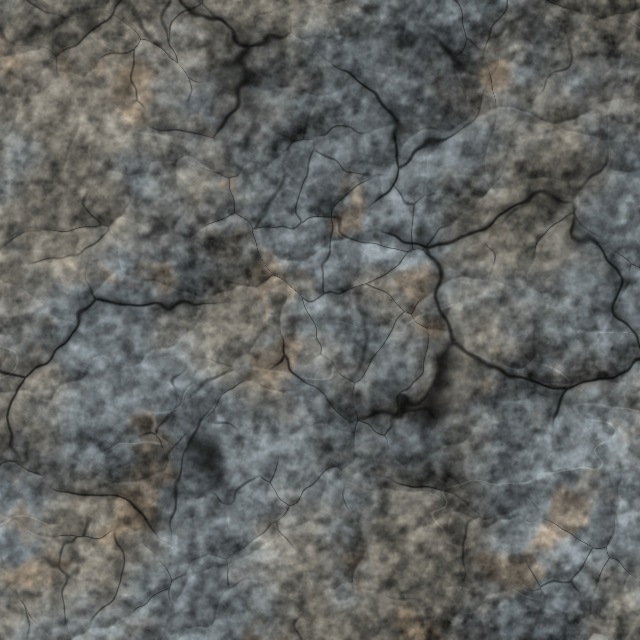
This texture is drawn by a Shadertoy shader. Its source:

```glsl
#define BLOCKS 4.2        // large rock faces across the canvas
#define CHIPS 11.0        // small chipped faces across the canvas
#define WARP 0.17         // raggedness of the edges
#define RELIEF 0.062      // strength of the directional light
#define GRAIN 0.40        // strength of the mineral speckle
#define MOTTLE 0.27       // strength of the broad light and dark areas
#define STONE 0.388       // mean brightness before shadows
#define COOL vec3(0.945, 1.01, 1.04)
#define WARM vec3(1.04, 1.01, 0.935)
#define RUST vec3(1.16, 1.0, 0.82)

float hash(vec2 p) {
    vec3 q = fract(p.xyx * 0.1031);
    q += dot(q, q.yzx + 33.33);
    return fract((q.x + q.y) * q.z);
}

vec2 hash2(vec2 p) {
    return vec2(hash(p), hash(p + 71.0));
}

float noise(vec2 p) {
    vec2 i = floor(p), f = fract(p);
    f = f * f * (3.0 - 2.0 * f);
    float low = mix(hash(i), hash(i + vec2(1, 0)), f.x);
    float high = mix(hash(i + vec2(0, 1)), hash(i + vec2(1, 1)), f.x);
    return mix(low, high, f.y);
}

float fbm(vec2 p, int octaves) {
    float sum = 0.0, total = 0.0, amp = 0.5;
    for (int i = 0; i < octaves; i++) {
        sum += amp * noise(p);
        total += amp;
        amp *= 0.5;
        p = mat2(1.6, 1.2, -1.2, 1.6) * p + 19.0;
    }
    return sum / total;
}

// Upper envelope of tilted domes: x = height, y = gap to the next dome
vec2 facets(vec2 p) {
    vec2 cell = floor(p);
    float best = -9.0, second = -9.0;
    for (int y = -1; y <= 1; y++)
    for (int x = -1; x <= 1; x++) {
        vec2 c = cell + vec2(x, y);
        vec2 d = p - c - hash2(c);
        vec2 tilt = 0.9 * (hash2(c + 137.0) - 0.5);
        float h = 0.3 * hash(c + 211.0) + dot(d, tilt) - dot(d, d);
        second = max(second, min(best, h));
        best = max(best, h);
    }
    return vec2(best, best - second);
}

vec2 warp(vec2 p) {
    return p + WARP * (vec2(fbm(p * 6.0, 4), fbm(p * 6.0 + 47.0, 4)) - 0.5);
}

// x = height, y = gap between blocks, z = gap between chips
vec3 rock(vec2 p) {
    vec2 q = warp(p);
    vec2 block = facets(q * BLOCKS + 3.0);
    vec2 chip = facets(q * CHIPS + 29.0);
    float rough = fbm(p * 9.0 + 61.0, 5);
    float height = 0.6 * block.x / BLOCKS + 0.65 * chip.x / CHIPS + 0.1 * rough;
    return vec3(height, block.y, chip.y);
}

void mainImage(out vec4 fragColor, in vec2 fragCoord) {
    vec2 p = fragCoord / iResolution.y;

    // Relief lit from the upper left
    vec2 toLight = normalize(vec2(-0.5, 0.85));
    float reach = 0.004;
    vec3 surface = rock(p);
    float slope = (surface.x - rock(p + toLight * reach).x) / reach;
    float tone = STONE + RELIEF * clamp(slope, -2.2, 1.8);

    // Broad mottling, mineral speckle and faint vertical streaks
    tone += MOTTLE * (fbm(p * 7.0 + 83.0, 4) - 0.5);
    tone += GRAIN * (fbm(p * 70.0, 3) - 0.5);
    tone += 0.05 * (noise(p * vec2(45.0, 7.0)) - 0.5);

    // Pale weathered crust in patches
    float crust = smoothstep(0.52, 0.68, fbm(p * 38.0 + 11.0, 4));
    tone += 0.08 * crust * smoothstep(0.42, 0.6, fbm(p * 5.0 + 31.0, 3));

    // Thin slanted pale veins
    vec2 along = mat2(0.95, 0.31, -0.31, 0.95) * p;
    float vein = abs(fbm(along * vec2(3.0, 7.0) + 53.0, 4) - 0.5);
    float veinMask = smoothstep(0.48, 0.62, fbm(p * 6.0 + 97.0, 3));
    tone += 0.08 * veinMask * (1.0 - smoothstep(0.001, 0.008, vein));

    // Broken cracks with a soft shadow around a sharp core
    float open = smoothstep(0.47, 0.63, fbm(p * 4.5 + 13.0, 3));
    float core = 1.0 - smoothstep(0.0, 0.012 + 0.035 * open, surface.y);
    float shadow = exp(-surface.y * 9.0);
    float split = smoothstep(0.52, 0.64, fbm(p * 8.0 + 7.0, 3));
    float hairline = 1.0 - smoothstep(0.0, 0.05, surface.z);
    tone *= (1.0 - 0.5 * open * core) * (1.0 - 0.38 * open * shadow);
    tone *= 1.0 - 0.36 * split * hairline;

    // Blue grey to brown grey tint with rare rusty stains
    float hue = smoothstep(0.36, 0.64, fbm(p * 6.0 + 23.0, 5));
    vec3 tint = mix(COOL, WARM, hue);
    tint = mix(tint, RUST, 0.6 * smoothstep(0.64, 0.78, fbm(p * 9.0 + 41.0, 4)));

    fragColor = vec4(clamp(max(tone, 0.07) * tint, 0.0, 1.0), 1.0);
}
```
